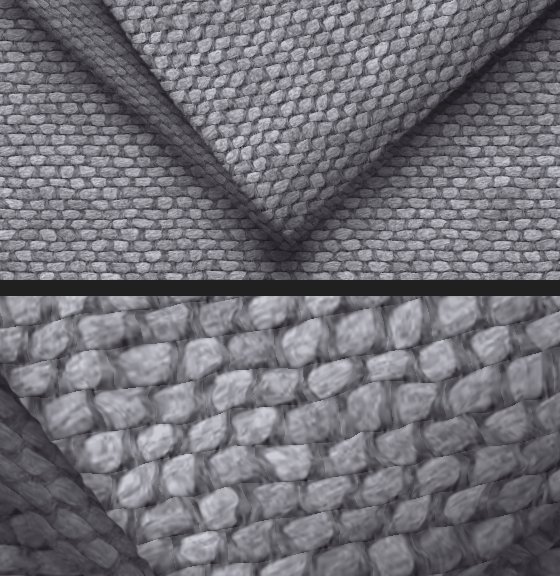
Top, the full canvas; bottom, a detail of the centre.
Reproduce this texture procedurally as a Shadertoy shader.

```glsl
float hash(vec2 p) {
    vec3 h = fract(vec3(p.xyx) * 0.1031);
    h += dot(h, h.yzx + 33.33);
    return fract((h.x + h.y) * h.z);
}

float noise(vec2 p) {
    vec2 i = floor(p), f = fract(p);
    f = f * f * (3.0 - 2.0 * f);
    return mix(mix(hash(i), hash(i + vec2(1, 0)), f.x),
               mix(hash(i + vec2(0, 1)), hash(i + 1.0), f.x), f.y);
}

// Coordinates along and across an axis tilted by angle a
vec2 tilt(vec2 p, float a) {
    return vec2(dot(p, vec2(cos(a), sin(a))), dot(p, vec2(-sin(a), cos(a))));
}

// Brightness of a basket weave: blocky weft stitches over a recessed warp
float weave(vec2 q, float lean) {
    q += 0.35 * vec2(noise(q * 0.8), noise(q * 0.8 + 31.0));
    q += 0.12 * vec2(noise(q * 3.0 + 7.0), noise(q * 3.0 + 61.0));
    vec2 thread = q;
    float row = floor(q.y);
    q.x += 0.5 * mod(row, 2.0);
    vec2 id = vec2(floor(q.x), row) + 80.0;
    vec2 f = fract(q) - 0.5;
    f.x += 0.10 * (hash(id) - 0.5);
    f.y -= lean * f.x;

    // Each stitch is a rounded wedge, wider at the top
    float halfWidth = 0.36 + 0.16 * f.y + 0.08 * (hash(id + 5.0) - 0.5);
    vec2 s = abs(f / vec2(halfWidth, 0.50));
    s *= s;
    float stitch = 1.0 - smoothstep(0.35, 1.25, dot(s, s));

    // Fine fibres follow the thread they belong to
    float weftFibre = noise(tilt(thread, 0.5) * vec2(5, 10)) - 0.5;
    float warpFibre = noise(thread * vec2(15, 4)) - 0.5;
    float fuzz = noise(thread * vec2(15, 9) + 50.0) - 0.5;
    float warp = 0.44 + 0.09 * cos(6.283 * f.y) + 0.24 * warpFibre;
    float weft = 0.69 + 0.18 * f.y + 0.16 * (hash(id + 9.0) - 0.5) + 0.26 * weftFibre;
    float crevice = smoothstep(-0.30, -0.48, f.y) * smoothstep(0.5, 0.2, abs(f.x));
    return mix(warp, weft, stitch) + 0.18 * fuzz - 0.14 * crevice;
}

void mainImage(out vec4 fragColor, in vec2 fragCoord) {
    vec2 p = fragCoord / iResolution.y;
    float soft = 1.5 / iResolution.y;
    vec2 tip = vec2(1.016, 0.14);

    // Signed distances to the fold edges, positive inside the cloth
    float fray = 0.008 * (noise(p * 34.0) - 0.5) + 0.005 * (noise(p * 95.0) - 0.5);
    float right = dot(p - tip, vec2(-0.662, 0.749)) + fray;
    float left = dot(p - tip, vec2(0.797, 0.603)) + fray
               + 0.018 * sin(3.1416 * clamp((p.y - 0.14) / 0.86, 0.0, 1.0));
    float outer = dot(p - vec2(0.964, 0.154), vec2(0.679, 0.734)) + fray;
    float flap = min(right, left) - 0.012 * exp(-abs(right - left) * 30.0);
    float strip = min(outer, right + 0.03);

    // Flat cloth with the soft shadow below both folds
    float base = weave(p / vec2(0.0755, 0.0375), 0.0) * 1.04;
    float reach = 0.09 + 0.07 * p.y;
    float rightShade = exp(-pow(max(-right, 0.0) / reach, 1.3))
                     * smoothstep(-0.05, 0.12, p.x - 0.95);
    float leftShade = exp(-pow(max(-outer, 0.0) / 0.085, 1.3))
                    * (1.0 - smoothstep(0.95, 1.15, p.x));
    base *= 1.0 - 0.84 * rightShade;
    base *= 1.0 - 0.68 * leftShade;
    base *= 1.0 - 0.30 * exp(-dot(p - tip, p - tip) / 0.03);

    // Rolled strip: finer, flatter, rounded at its rim and shaded by the flap
    float roll = weave(tilt(p, -0.72) / vec2(0.052, 0.027), 0.3);
    roll = mix(0.52, roll, 0.68) + 0.12 * (noise(tilt(p, 0.5) * vec2(60, 130)) - 0.5);
    roll *= 0.88 * mix(0.55, 1.0, smoothstep(0.0, 0.055, outer));
    roll *= 1.0 - mix(0.55, 0.85, smoothstep(0.3, 0.7, p.y))
          * exp(-max(-left, 0.0) / 0.04);

    // Upper flap with gently rising rows and a thick turned edge
    vec2 flapUv = tilt(p - tip, 0.15);
    flapUv.y -= 0.10 * flapUv.x * flapUv.x;
    float top = weave(flapUv / vec2(0.065, 0.045), 0.3) * 1.04;
    top *= mix(0.66, 1.03, smoothstep(0.0, 0.30, right));
    top *= mix(0.68, 1.0, smoothstep(0.0, 0.035, left));
    top *= mix(0.62, 1.0, smoothstep(0.0, 0.024, right));
    top *= 1.0 - 0.25 * exp(-pow((right - 0.045) / 0.012, 2.0));

    float tone = mix(base, roll, smoothstep(-soft, soft, strip));
    tone = mix(tone, top, smoothstep(-soft, soft, flap));
    tone *= 0.93 + 0.14 * noise(p * 5.0);

    vec3 shadowGrey = vec3(0.08, 0.07, 0.09);
    vec3 lightGrey = vec3(0.80, 0.80, 0.835);
    fragColor = vec4(mix(shadowGrey, lightGrey, clamp(tone, 0.0, 1.0)), 1.0);
}
```
